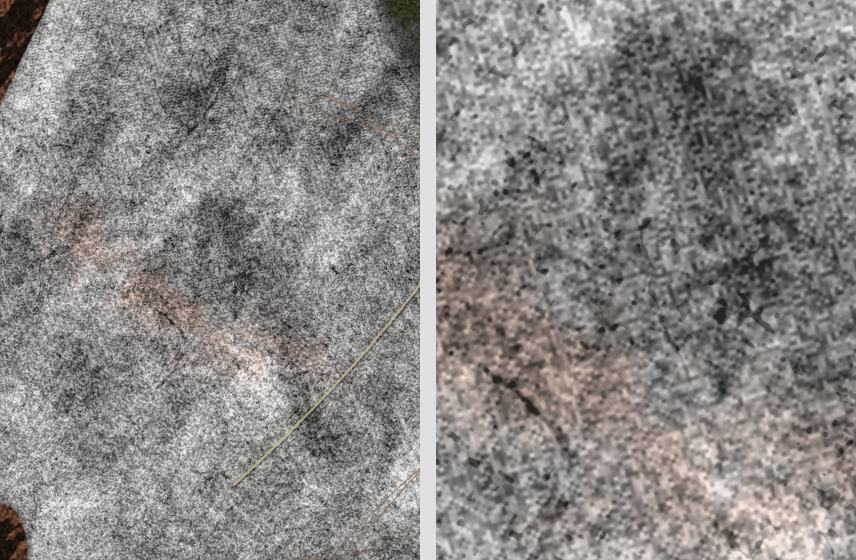
Left: the whole. Right: its middle third, enlarged.
A WebGL 2 fragment shader for this texture:

```glsl
#version 300 es
precision highp float;

uniform vec2 u_resolution;
out vec4 fragColor;

// Lengths are fractions of the canvas height
const float MEAN_TONE = 0.558;
const float STREAK_CONTRAST = 0.50;
const float BLOTCH_CONTRAST = 0.18;
const float COARSE_GRAIN = 0.22;
const float FINE_GRAIN = 0.40;
const float GRAIN_SCALE = 390.0;
const float STREAK_ANGLE = 1.05;
const float STRAW_WIDTH = 0.0013;
const int THIN_STRAWS = 6;
const vec3 STONE_TINT = vec3(1.0, 0.998, 0.993);
const vec3 PINK_TINT = vec3(1.10, 0.97, 0.91);
const vec3 SOIL = vec3(0.11, 0.075, 0.055);
const vec3 LEAF = vec3(0.36, 0.23, 0.17);
const vec3 MOSS = vec3(0.17, 0.18, 0.07);
const vec3 STRAW = vec3(0.76, 0.70, 0.55);
const vec3 DRY_STEM = vec3(0.50, 0.40, 0.31);

float hash(vec2 p) {
    return fract(sin(dot(p, vec2(127.1, 311.7))) * 43758.5453);
}

float noise(vec2 p) {
    vec2 i = floor(p), f = fract(p);
    f = f * f * (3.0 - 2.0 * f);
    return mix(mix(hash(i), hash(i + vec2(1, 0)), f.x),
               mix(hash(i + vec2(0, 1)), hash(i + vec2(1, 1)), f.x), f.y);
}

vec2 turn(vec2 p, float angle) {
    float c = cos(angle), s = sin(angle);
    return vec2(c * p.x + s * p.y, c * p.y - s * p.x);
}

float fbm(vec2 p) {
    float sum = 0.0, amp = 0.5;
    for (int i = 0; i < 5; i++) {
        sum += amp * noise(p);
        p = turn(p, 0.5) * 2.03 + 7.3;
        amp *= 0.55;
    }
    return sum / 1.055;
}

// Soft ellipse, one at its centre
float blob(vec2 p, vec2 centre, vec2 radius, float angle) {
    vec2 q = turn(p - centre, angle) / radius;
    return exp(-dot(q, q));
}

// Distance to a bowed line from a to b
float bowDistance(vec2 p, vec2 a, vec2 b, float bow) {
    vec2 d = b - a;
    float h = clamp(dot(p - a, d) / dot(d, d), 0.0, 1.0);
    vec2 side = normalize(vec2(-d.y, d.x));
    return length(p - a - d * h - side * bow * 4.0 * h * (1.0 - h));
}

float line(float d, float width, float pixel) {
    return 1.0 - smoothstep(width - 0.5 * pixel, width + pixel, d);
}

// Hollows are negative, pale lichen is positive
float relief(vec2 p) {
    float pale = blob(p, vec2(0.46, 0.33), vec2(0.035, 0.06), 0.4)
        + blob(p, vec2(0.36, 0.66), vec2(0.06, 0.03), 0.5)
        + blob(p, vec2(0.52, 0.65), vec2(0.07, 0.05), 0.0)
        + blob(p, vec2(0.73, 0.15), vec2(0.06, 0.11), -0.3)
        + 0.7 * blob(p, vec2(0.07, 0.85), vec2(0.07, 0.14), -0.4)
        + 0.6 * blob(p, vec2(0.10, 0.10), vec2(0.14, 0.07), 0.0);
    float dark = blob(p, vec2(0.405, 0.61), vec2(0.05, 0.045), 0.0)
        + blob(p, vec2(0.45, 0.52), vec2(0.075, 0.065), 0.4)
        + 1.1 * blob(p, vec2(0.55, 0.27), vec2(0.028, 0.10), 0.45)
        + 0.8 * blob(p, vec2(0.68, 0.22), vec2(0.016, 0.10), 0.0)
        + 0.5 * blob(p, vec2(0.62, 0.75), vec2(0.15, 0.07), 0.3)
        + 0.45 * blob(p, vec2(0.37, 0.84), vec2(0.04, 0.10), -0.5);
    return 0.16 * pale - 0.23 * dark;
}

void main() {
    vec2 p = gl_FragCoord.xy / u_resolution.y;
    float pixel = 1.0 / u_resolution.y;
    vec2 wobble = vec2(fbm(p * 14.0), fbm(p * 14.0 + 31.0)) - 0.5;
    vec2 w = p + 0.05 * wobble;

    // Weathered streaks, blotches and mineral grain
    float tone = MEAN_TONE + relief(w);
    tone += STREAK_CONTRAST * (fbm(turn(w, STREAK_ANGLE) * vec2(8.0, 17.0)) - 0.5);
    tone += BLOTCH_CONTRAST * (noise(w * 62.0) - 0.5);
    tone += COARSE_GRAIN * (noise(turn(p, 0.6) * GRAIN_SCALE * 0.5) - 0.5);
    tone += FINE_GRAIN * (noise(turn(p, 0.3) * GRAIN_SCALE) - 0.5);
    float pits = noise(turn(p, 0.9) * 210.0 + 9.0);
    tone -= 0.20 * smoothstep(0.77, 0.88, pits) * smoothstep(0.35, 0.6, noise(p * 21.0));

    // Fissures and hairline cracks, interrupted along their length
    vec2 c = p + 0.03 * wobble + 0.004 * (noise(p * 95.0) - 0.5);
    float fissure = bowDistance(c, vec2(0.18, 0.48), vec2(0.33, 0.40), 0.008);
    fissure = min(fissure, bowDistance(c, vec2(0.423, 0.48), vec2(0.417, 0.36), 0.005));
    fissure = min(fissure, bowDistance(c, vec2(0.41, 0.90), vec2(0.345, 0.77), 0.012));
    fissure = min(fissure, bowDistance(c, vec2(0.34, 0.39), vec2(0.27, 0.31), 0.006));
    float gaps = smoothstep(0.2, 0.6, noise(p * 48.0 + 2.0));
    tone -= 0.24 * gaps * (1.0 - smoothstep(0.0005, 0.004, fissure));
    float ridge = abs(noise(turn(c, 0.3) * vec2(26.0, 11.0)) - 0.5);
    float broken = gaps * smoothstep(0.5, 0.7, noise(p * 13.0 + 4.0));
    tone -= 0.15 * broken * (1.0 - smoothstep(0.005, 0.035, ridge));

    // Pink mineral band
    float pink = blob(w, vec2(0.30, 0.45), vec2(0.17, 0.06), 5.75)
        + 0.6 * blob(w, vec2(0.14, 0.59), vec2(0.05, 0.06), 0.0)
        + 0.5 * blob(w, vec2(0.53, 0.37), vec2(0.12, 0.04), -0.4);
    pink *= smoothstep(0.2, 0.65, fbm(p * 18.0 + 5.0));
    tone -= 0.05 * min(pink, 1.0);
    vec3 colour = clamp(tone, 0.14, 0.92) * mix(STONE_TINT, PINK_TINT, min(pink * 1.3, 1.0));

    // Mossy shaded flank
    float flank = dot(w - vec2(0.69, 1.0), vec2(0.949, 0.316));
    colour *= 1.0 - 0.55 * smoothstep(-0.04, 0.025, flank);
    float moss = smoothstep(-0.005, 0.025, flank) * smoothstep(0.45, 0.6, fbm(p * 22.0));
    colour = mix(colour, MOSS * (0.5 + noise(p * 250.0)), 0.75 * moss);

    // Leaf litter beyond the rounded edges
    float edge = dot(p - vec2(0.046, 0.91), vec2(0.91, -0.414));
    edge = min(edge, 0.05 * (length(p / vec2(0.05, 0.10)) - 1.0));
    edge += 0.008 * wobble.x;
    float leaf = smoothstep(0.5, 0.65, fbm(turn(p, 0.8) * vec2(24.0, 60.0)));
    vec3 litter = mix(SOIL, LEAF, leaf) * (0.5 + noise(p * 220.0));
    colour *= mix(0.82, 1.0, smoothstep(0.0, 0.014, edge));
    colour = mix(litter, colour, smoothstep(-pixel, pixel, edge));

    // Thin dry stems along the right side
    for (int i = 0; i < THIN_STRAWS; i++) {
        float k = float(i);
        float upper = mod(k, 2.0);
        vec2 a = vec2(0.46 + 0.2 * hash(vec2(k, 1.0)), mix(0.0, 0.83, upper));
        vec2 b = vec2(0.77, mix(0.03, 0.66, upper) + 0.16 * hash(vec2(k, 2.0)));
        float stem = bowDistance(p, a, b, 0.03 * (hash(vec2(k, 3.0)) - 0.5));
        colour = mix(colour, DRY_STEM, 0.65 * line(stem, STRAW_WIDTH * 0.6, pixel));
    }

    // Long pale straw with its shadow
    vec2 root = vec2(0.417, 0.134), tip = vec2(0.76, 0.505);
    float shadow = bowDistance(p + vec2(-0.003, 0.003), root, tip, -0.012);
    float straw = bowDistance(p, root, tip, -0.012);
    colour *= 1.0 - 0.3 * line(shadow, STRAW_WIDTH, pixel);
    colour = mix(colour, STRAW, 0.9 * line(straw, STRAW_WIDTH, pixel));

    fragColor = vec4(colour, 1.0);
}
```
